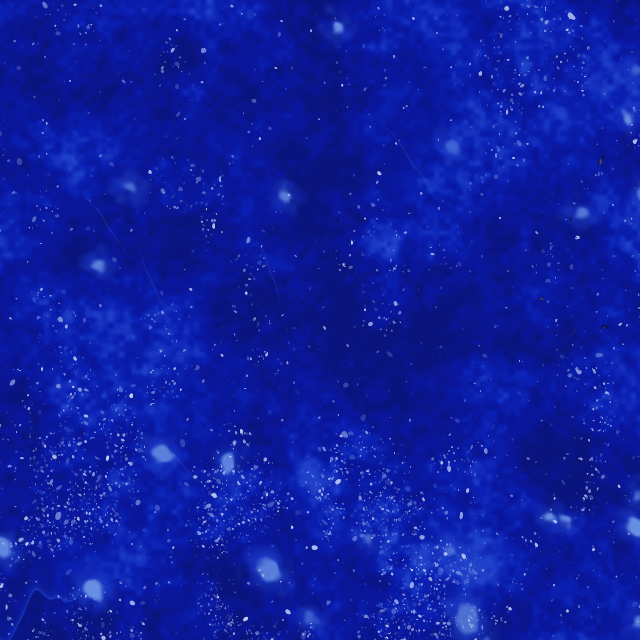
This texture is drawn by a WebGL 1 fragment shader. Its source:

```glsl
precision highp float;
// Polished deep blue lapis stone: mottled blues, pale soft inclusions, bright mineral specks.
uniform vec2 u_resolution;

#define CLOUD_SCALE 8.0
#define CLOUD_CONTRAST 7.6
#define MOTTLE 1.5
#define BLOB_GRID 15.0
#define BLOB_CHANCE 0.085
#define SPECK_GRID 100.0
#define DUST_GRID 170.0
#define SPECK_CHANCE 0.022
#define CLUSTER_CHANCE 0.55
#define PIT_GRID 42.0
#define SCRATCH_STRENGTH 0.12

const vec3 DEEP = vec3(0.038, 0.082, 0.540);
const vec3 ROYAL = vec3(0.038, 0.088, 0.612);
const vec3 COBALT = vec3(0.040, 0.125, 0.700);
const vec3 HAZE = vec3(0.120, 0.250, 0.790);
const vec3 PALE = vec3(0.430, 0.590, 0.900);
const vec3 GLINT = vec3(0.800, 0.840, 0.970);
const vec3 PIT = vec3(0.030, 0.055, 0.250);
const vec3 GOLD = vec3(0.420, 0.370, 0.300);

float hash(vec2 p) {
  return fract(sin(dot(p, vec2(127.1, 311.7))) * 43758.5453);
}

float noise(vec2 p) {
  vec2 i = floor(p), f = fract(p);
  f = f * f * (3.0 - 2.0 * f);
  return mix(mix(hash(i), hash(i + vec2(1.0, 0.0)), f.x),
             mix(hash(i + vec2(0.0, 1.0)), hash(i + 1.0), f.x), f.y);
}

float fbm(vec2 p) {
  float sum = 0.0, weight = 0.434;
  for (int i = 0; i < 5; i++) {
    sum += weight * noise(p);
    p = mat2(1.6, 1.2, -1.2, 1.6) * p + 7.3;
    weight *= 0.6;
  }
  return sum;
}

// Scattered rounded grains: x is coverage, y is a random brightness.
vec2 grains(vec2 p, float grid, float chance, vec2 radii, float soft, float seed) {
  p *= grid;
  vec2 cell = floor(p), result = vec2(0.0);
  for (int y = -1; y <= 1; y++) {
    for (int x = -1; x <= 1; x++) {
      vec2 id = cell + vec2(float(x), float(y)) + seed;
      vec2 center = id - seed + vec2(hash(id + 3.1), hash(id + 8.7));
      vec2 d = p - center;
      float angle = 0.9 + 2.0 * hash(id + 21.9);
      float across = dot(d, vec2(sin(angle), -cos(angle)));
      float dist = sqrt(dot(d, d) + 0.6 * across * across);
      float size = hash(id + 14.3);
      float radius = mix(radii.x, radii.y, size * size);
      float cover = 1.0 - smoothstep(radius - soft, radius + soft, dist);
      cover *= smoothstep(0.0, 0.02, chance - hash(id));
      if (cover > result.x) result = vec2(cover, hash(id + 31.7));
    }
  }
  return result;
}

// Faint hairline scratches, mostly running down to the right.
float scratches(vec2 p, float pixel) {
  float line = 0.0;
  for (int i = 0; i < 5; i++) {
    float k = float(i);
    vec2 start = vec2(hash(vec2(k, 2.3)), hash(vec2(k, 5.9)));
    float angle = -0.9 + 1.1 * (hash(vec2(k, 9.1)) - 0.5);
    vec2 along = vec2(cos(angle), sin(angle));
    vec2 d = p - start;
    float t = clamp(dot(d, along), 0.0, 0.12);
    float dist = length(d - along * t);
    line = max(line, (1.0 - smoothstep(0.0, 0.0012 + pixel, dist)) * sin(t * 26.18));
  }
  return line;
}

void main() {
  vec2 p = gl_FragCoord.xy / u_resolution.y;
  float pixel = 1.0 / u_resolution.y;
  vec2 warp = vec2(noise(p * 70.0), noise(p * 70.0 + 19.0)) - 0.5;
  float low = 1.0 - smoothstep(0.15, 0.48, p.y);
  float corner = (1.0 - smoothstep(0.02, 0.24, p.y)) * smoothstep(0.35, 0.7, p.x);
  float cluster = smoothstep(0.53, 0.72, fbm(p * vec2(15.0, 10.0) + 31.0) + 0.05 * low);

  // Cloudy body colour with fine mottling
  float tone = (fbm(p * CLOUD_SCALE) - 0.5) * CLOUD_CONTRAST;
  tone += MOTTLE * (noise(p * 55.0) + noise(p * 110.0 + 5.0) - 1.0);
  tone += 0.5 * corner + 0.35 * cluster - 0.1;
  vec3 color = mix(DEEP, ROYAL, clamp(tone + 1.15, -0.6, 1.0));
  color = mix(color, COBALT, clamp((tone - 0.05) / 1.1, 0.0, 1.0));
  color = mix(color, HAZE, clamp((tone - 1.15) / 1.5, 0.0, 1.0));

  // Ragged fracture ledge at the lower left
  float ledge = 0.07 * smoothstep(0.01, 0.06, p.x) + 0.02 * smoothstep(0.13, 0.19, p.x);
  float above = p.y - ledge - 0.022 * (noise(p.xx * 38.0) - 0.5);
  float reach = 1.0 - smoothstep(0.14, 0.21, p.x);
  float lit = smoothstep(-pixel, pixel, above);
  color = mix(color, COBALT, 0.6 * reach * lit * exp(-max(above, 0.0) * 32.0));
  color = mix(color, HAZE, 0.9 * reach * lit * exp(-max(above, 0.0) * 220.0));

  // Soft pale inclusions with a ragged blue halo
  vec2 blobPoint = p + 0.010 * warp;
  float blobChance = BLOB_CHANCE + 0.36 * corner;
  vec2 halo = grains(blobPoint + 0.012 * warp, BLOB_GRID, blobChance, vec2(0.3, 0.6), 0.28, 40.0);
  vec2 blob = grains(blobPoint, BLOB_GRID, blobChance, vec2(0.13, 0.33), 0.09, 40.0);
  color = mix(color, HAZE, 0.65 * halo.x);
  color = mix(color, PALE, blob.x * mix(0.35, 0.95, blob.y));

  // Dark pits with dull gold grains toward the right
  float pitChance = 0.07 * smoothstep(0.6, 0.95, p.x) * smoothstep(0.3, 0.5, p.y);
  pitChance *= 1.0 - smoothstep(0.7, 0.8, p.y);
  vec2 pit = grains(p + 0.02 * warp, PIT_GRID, pitChance, vec2(0.15, 0.34), 0.14, 90.0);
  color = mix(color, PIT, 0.6 * pit.x);
  color = mix(color, GOLD, pit.x * smoothstep(0.55, 0.8, noise(p * 180.0)));

  // Hairlines, then clustered bright specks and finer dust
  color = mix(color, PALE, SCRATCH_STRENGTH * scratches(p + 0.004 * warp, pixel));
  float chance = SPECK_CHANCE + 0.03 * low + CLUSTER_CHANCE * cluster * (0.3 + 0.7 * low);
  vec2 speck = grains(p + 0.007 * warp, SPECK_GRID, chance, vec2(0.16, 0.46), 0.6 * pixel * SPECK_GRID, 150.0);
  vec2 dust = grains(p + 0.004 * warp, DUST_GRID, chance, vec2(0.2, 0.45), 0.5 * pixel * DUST_GRID, 300.0);
  color = mix(color, mix(PALE, GLINT, speck.y), speck.x * mix(0.2, 0.95, speck.y * speck.y));
  color = mix(color, mix(PALE, GLINT, dust.y), dust.x * mix(0.15, 0.8, dust.y * dust.y));

  gl_FragColor = vec4(color, 1.0);
}
```
